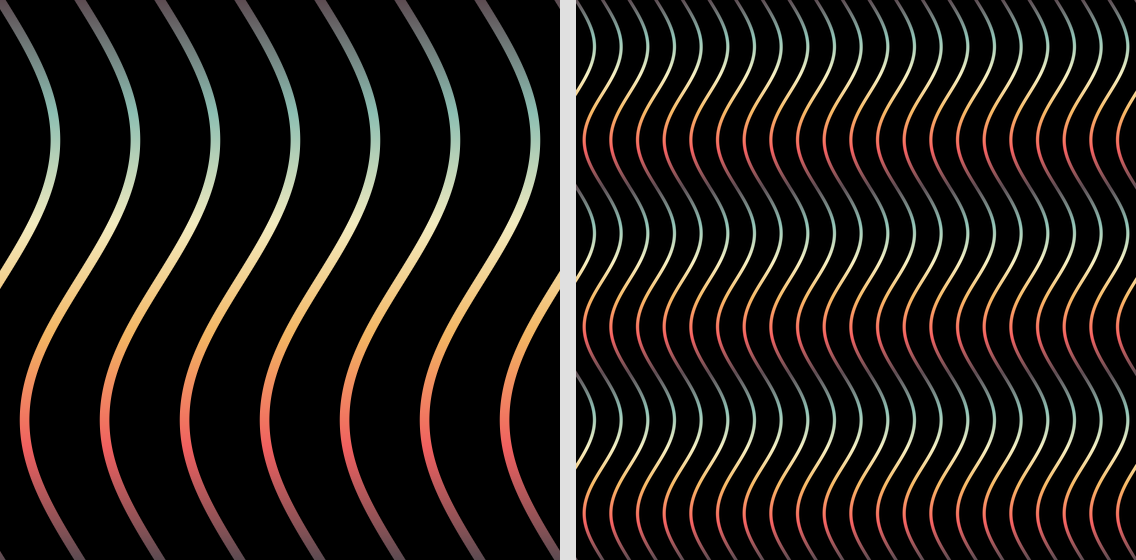
Left: one tile. Right: repeated 3 by 3.
A Shadertoy shader for this pattern:

```glsl
// Seven parallel sine ribbons on black, tinted by a looping vertical gradient.

const float TAU = 6.28318531;
const float RIBBONS = 7.0;       // repeats across
const float WAVES = 1.0;         // sine periods down
const float AMPLITUDE = 0.099;
const float LINE_WIDTH = 0.0172;

const vec3 BACKGROUND = vec3(0.0);
const int STOPS = 5;
const vec3 PALETTE[STOPS] = vec3[STOPS](
    vec3(0.361, 0.294, 0.318),   // plum grey
    vec3(0.549, 0.745, 0.698),   // teal
    vec3(0.949, 0.922, 0.749),   // cream
    vec3(0.953, 0.710, 0.384),   // amber
    vec3(0.941, 0.376, 0.376)    // coral
);

// Evenly spaced linear gradient that wraps from the last stop to the first.
vec3 loopGradient(float t) {
    float s = fract(t) * float(STOPS);
    int i = int(s) % STOPS;
    return mix(PALETTE[i], PALETTE[(i + 1) % STOPS], fract(s));
}

// Distance to the nearest of `count` sine curves running along y,
// divided by the gradient length to keep the stroke width even.
float sineRibbonDistance(vec2 p, float count, float waves, float amplitude) {
    float phase = TAU * waves * p.y;
    float offset = p.x - amplitude * sin(phase);
    float nearest = (fract(offset * count + 0.5) - 0.5) / count;
    float slope = amplitude * TAU * waves * cos(phase);
    return abs(nearest) / sqrt(1.0 + slope * slope);
}

// Antialiased coverage of a stroke, blended over one pixel.
float strokeMask(float dist, float width, float pixel) {
    return clamp((0.5 * width - dist) / pixel + 0.5, 0.0, 1.0);
}

void mainImage(out vec4 fragColor, in vec2 fragCoord) {
    vec2 uv = fragCoord / iResolution.xy;
    vec2 p = vec2(uv.x, 1.0 - uv.y);   // y runs downward from the top
    float pixel = 1.0 / min(iResolution.x, iResolution.y);

    float dist = sineRibbonDistance(p, RIBBONS, WAVES, AMPLITUDE);
    float mask = strokeMask(dist, LINE_WIDTH, pixel);

    fragColor = vec4(mix(BACKGROUND, loopGradient(p.y), mask), 1.0);
}
```
